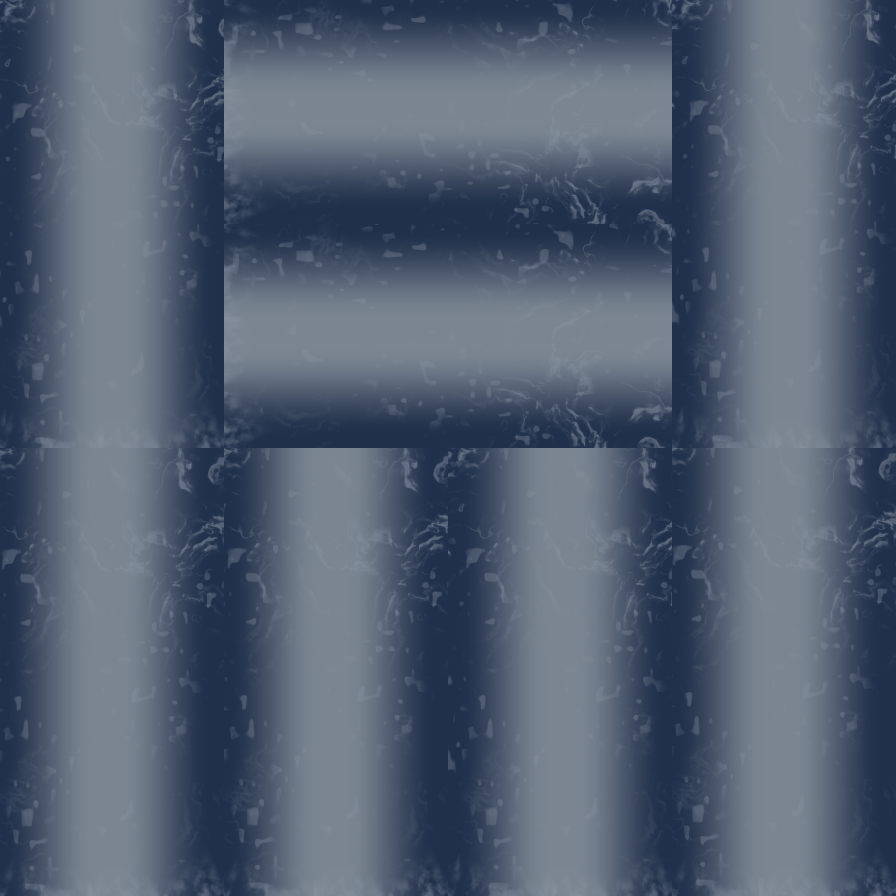
Give the GLSL for this pattern, as a WebGL 2 fragment shader.

```glsl
#version 300 es
precision highp float;

#define COLUMNS 4.0
#define ROWS 2.0
#define HIGHLIGHT_DRIFT 0.05
#define VEIN_SCALE 3.6
#define VEIN_STRENGTH 0.62
#define SCUFF_HEIGHT 0.15
#define SCUFF_STRENGTH 0.55
#define FLECK_STRENGTH 0.4
#define SAMPLES 2

uniform vec2 u_resolution;
out vec4 fragColor;

const vec3 SHADE = vec3(0.125, 0.185, 0.290);
const vec3 SHEEN = vec3(0.480, 0.520, 0.570);
const vec3 CHALK = vec3(0.570, 0.610, 0.670);

float hash(vec2 p) {
    vec3 q = fract(p.xyx * vec3(0.1031, 0.1030, 0.0973));
    q += dot(q, q.yzx + 33.33);
    return fract((q.x + q.y) * q.z);
}

float noise(vec2 p) {
    vec2 cell = floor(p), f = fract(p);
    f = f * f * (3.0 - 2.0 * f);
    return mix(mix(hash(cell), hash(cell + vec2(1, 0)), f.x),
               mix(hash(cell + vec2(0, 1)), hash(cell + vec2(1, 1)), f.x), f.y);
}

float fbm(vec2 p) {
    float sum = 0.0, amplitude = 0.5;
    for (int i = 0; i < 5; i++) {
        sum += amplitude * noise(p);
        p = mat2(1.6, 1.2, -1.2, 1.6) * p + 7.3;
        amplitude *= 0.5;
    }
    return sum;
}

// Thin creases where the turbulent field crosses its middle value
float crease(vec2 p, float width) {
    return 1.0 - smoothstep(0.0, width, abs(fbm(p) - 0.48));
}

// Torn filaments, dense near the head of the slab
float veins(vec2 p, float gloss) {
    vec2 warp = vec2(fbm(p * 3.0 + 11.0), fbm(p * 3.0 + 29.0)) - 0.48;
    vec2 q = p * VEIN_SCALE + warp * 2.6;
    float lines = crease(q, 0.035) + 0.8 * crease(q * 1.7 + 17.0, 0.035);
    float haze = 0.35 * crease(q, 0.11);
    float torn = smoothstep(0.32, 0.68, fbm(p * 24.0 + warp * 14.0));
    float patches = smoothstep(0.36, 0.58, fbm(p * 2.7 + 41.0));
    float head = smoothstep(1.0, 1.6, p.y + warp.x * 0.7);
    float edge = 0.22 * smoothstep(0.8, 0.2, gloss);
    return (lines + haze) * torn * patches * max(head, edge);
}

// Ragged abrasion along the foot of the slab
float scuffs(vec2 p) {
    float ragged = SCUFF_HEIGHT * (0.3 + 1.4 * noise(vec2(p.x * 13.0, 3.0)));
    float grain = smoothstep(0.3, 0.72, fbm(p * vec2(25.0, 17.0) + 5.0));
    return grain * (1.0 - smoothstep(0.0, ragged, p.y));
}

// Small isolated chips
float flecks(vec2 p) {
    vec2 q = p + 0.04 * vec2(noise(p * 9.0), noise(p * 9.0 + 31.0));
    float chips = smoothstep(0.73, 0.86, noise(q * vec2(32.0, 24.0) + 3.0));
    return chips * smoothstep(0.4, 0.62, fbm(p * 5.0 + 13.0));
}

vec3 slab(vec2 p, vec2 id) {
    float seed = hash(id + 4.7);
    float across = p.x + HIGHLIGHT_DRIFT * (seed - 0.5);
    float gloss = smoothstep(0.02, 0.43, across) * (1.0 - smoothstep(0.56, 0.96, across));
    vec3 color = mix(SHADE, SHEEN, gloss);

    // Related wear on every slab, shifted slightly by its seed
    vec2 wearPoint = p + 0.12 * vec2(seed, 0.3 * hash(id + 8.1));
    float wear = VEIN_STRENGTH * veins(wearPoint, gloss)
               + FLECK_STRENGTH * flecks(wearPoint)
               + SCUFF_STRENGTH * scuffs(p);
    return mix(color, CHALK, min(wear, 0.7) * mix(0.8, 0.55, gloss));
}

vec3 weave(vec2 uv) {
    vec2 grid = uv * vec2(COLUMNS, ROWS);
    vec2 local = fract(grid), id = floor(grid);
    // The upper centre holds two slabs lying on their sides
    if (uv.y > 0.5 && abs(uv.x - 0.5) < 0.25) {
        float lane = uv.y * COLUMNS;
        local = vec2(1.0 - fract(lane), (uv.x - 0.25) * ROWS);
        id = vec2(9.0, floor(lane));
    }
    return slab(local * vec2(1.0, 2.0), id);
}

void main() {
    vec3 color = vec3(0.0);
    for (int i = 0; i < SAMPLES * SAMPLES; i++) {
        vec2 offset = (vec2(i % SAMPLES, i / SAMPLES) + 0.5) / float(SAMPLES) - 0.5;
        color += weave((gl_FragCoord.xy + offset) / u_resolution);
    }
    fragColor = vec4(color / float(SAMPLES * SAMPLES), 1.0);
}
```
